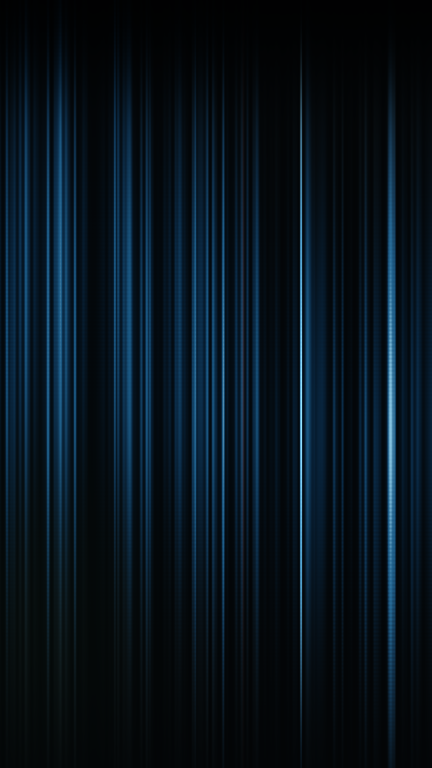
A Shadertoy shader for this background:

```glsl
// Draws a dark curtain of fine vertical blue light streaks fading at both ends.
#define FINE_STRIPES 150.0
#define MID_STRIPES 62.0
#define BROAD_STRIPES 21.0
#define LEFT_CENTER 0.60
#define RIGHT_CENTER 0.45
#define GLOW_HEIGHT 0.31
#define STRIPE_GAIN 1.0
#define WEAVE_ROWS 190.0
#define WEAVE_DEPTH 0.12

const vec3 NIGHT = vec3(0.010, 0.018, 0.024);
const vec3 DEEP_BLUE = vec3(0.025, 0.135, 0.235);
const vec3 BLUE = vec3(0.09, 0.33, 0.50);
const vec3 ICE = vec3(0.52, 0.75, 0.86);
const vec3 ASH = vec3(0.23, 0.31, 0.32);

// Bright streaks: horizontal place, half width, strength.
const int STREAK_COUNT = 14;
const vec3 STREAKS[STREAK_COUNT] = vec3[](
    vec3(0.016, 0.0030, 0.34), vec3(0.111, 0.0030, 0.46),
    vec3(0.145, 0.0180, 0.20), vec3(0.266, 0.0026, 0.48),
    vec3(0.300, 0.0065, 0.46), vec3(0.347, 0.0030, 0.34),
    vec3(0.417, 0.0060, 0.28), vec3(0.452, 0.0024, 0.52),
    vec3(0.517, 0.0030, 0.72), vec3(0.597, 0.0040, 0.28),
    vec3(0.697, 0.0022, 0.95), vec3(0.712, 0.0060, 0.42),
    vec3(0.740, 0.0140, 0.16), vec3(0.902, 0.0045, 0.55));

float hash(float n) {
    return fract(sin(n * 127.1 + 3.7) * 43758.5);
}

float noise(float x) {
    float cell = floor(x);
    return mix(hash(cell), hash(cell + 1.0), smoothstep(0.0, 1.0, x - cell));
}

float bell(float d, float width) {
    return exp(-d * d / (width * width));
}

// Random stripes, thin ones gathered inside broader bands.
float stripes(float x) {
    float fine = noise(x * FINE_STRIPES);
    float mid = noise(x * MID_STRIPES + 40.0);
    float broad = noise(x * BROAD_STRIPES + 90.0);
    return fine * fine * (0.15 + 0.85 * mid) * (0.45 + 0.55 * broad);
}

float brightStreaks(float x) {
    float sum = 0.0;
    for (int i = 0; i < STREAK_COUNT; i++) {
        sum += STREAKS[i].z * bell(x - STREAKS[i].x, STREAKS[i].y);
    }
    return sum;
}

vec3 blueRamp(float level) {
    vec3 color = mix(NIGHT, DEEP_BLUE, smoothstep(0.0, 0.28, level));
    color = mix(color, BLUE, smoothstep(0.18, 0.55, level));
    return mix(color, ICE, smoothstep(0.5, 1.1, level));
}

void mainImage(out vec4 fragColor, in vec2 fragCoord) {
    vec2 uv = fragCoord / iResolution.xy;

    // The lit part sits lower towards the right and varies per stripe.
    float center = mix(LEFT_CENTER, RIGHT_CENTER, smoothstep(0.1, 0.9, uv.x));
    center += 0.10 * (noise(uv.x * 45.0 + 17.0) - 0.5);
    float envelope = bell(uv.y - center, GLOW_HEIGHT);

    // Darker gaps separate the main groups of streaks.
    float gaps = 0.50 * bell(uv.x - 0.63, 0.045) + 0.45 * bell(uv.x - 0.82, 0.05)
               + 0.35 * bell(uv.x - 0.215, 0.025);
    float lines = STRIPE_GAIN * stripes(uv.x) * (1.0 - gaps);
    float streaks = brightStreaks(uv.x);
    float haze = 0.07 * (1.0 - gaps);

    // A faint weave of rows shows within the lit bands.
    float patches = noise(uv.x * 18.0 + 5.0) * noise(uv.y * 7.0 + 60.0);
    float weave = 1.0 - WEAVE_DEPTH * patches * (1.0 + sin(uv.y * WEAVE_ROWS * 6.2832));
    vec3 color = blueRamp((lines + streaks + haze) * envelope * weave);

    // Grey tails continue below and above the blue light.
    float tail = smoothstep(1.0, 0.75, uv.y) * smoothstep(-0.12, 0.25, uv.y);
    float tailLines = 0.45 * lines + 0.32 * streaks;
    color += ASH * tailLines * tail * (1.0 - 0.65 * envelope);

    // The long pale line and a warm neighbour cross most of the height.
    float paleLine = bell(uv.x - 0.697, 0.0022) * smoothstep(1.0, 0.8, uv.y);
    color += ASH * paleLine * smoothstep(0.0, 0.25, uv.y);
    color += vec3(0.13, 0.06, 0.05) * bell(uv.x - 0.563, 0.003) * envelope;

    // Soft green cast near the lower left corner.
    color += vec3(0.006, 0.018, 0.010) * bell(length(uv - vec2(0.1, 0.2)), 0.22);
    color *= 0.25 + 0.75 * smoothstep(1.02, 0.82, uv.y);

    fragColor = vec4(color, 1.0);
}
```
